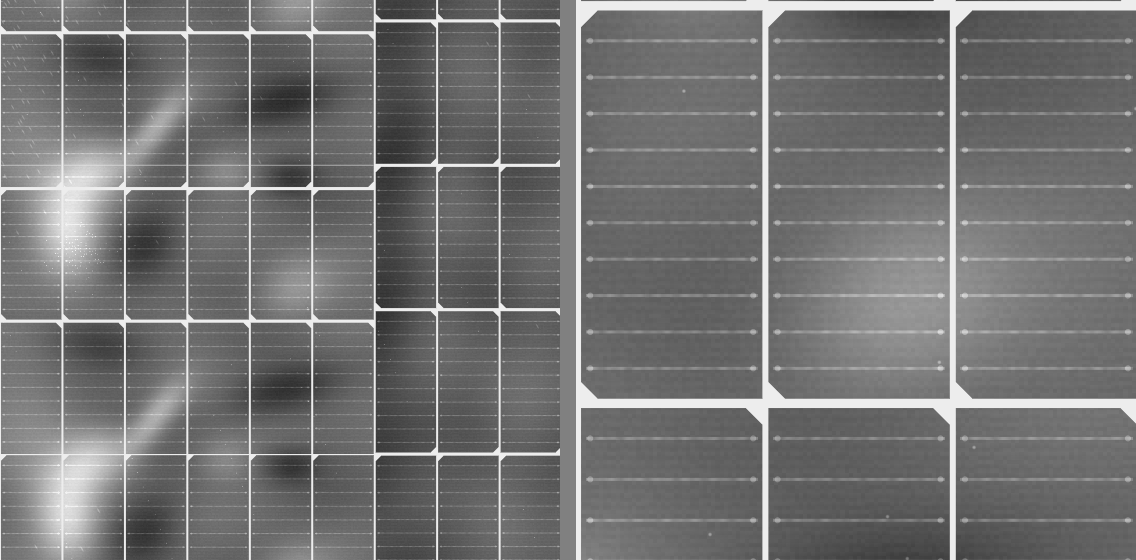
Left: the whole. Right: its middle third, enlarged.
Write a Shadertoy shader that draws this texture.

```glsl
// Monochrome solar panels: two blocks of clipped-corner cells with bright gaps and thin busbars.
// One unit is a cell width, y runs downward; rows come from a pitch and an offset per block.
// Soft cloud reflections, repeated vertically, lie under the grid; dust and smears lie over it.

float hash(vec2 p) {
    return fract(sin(dot(p, vec2(127.1, 311.7))) * 43758.5);
}

// Soft elliptical patch, sheared sideways by slant
float glow(vec2 p, vec2 center, vec2 radius, float slant) {
    vec2 q = p - center;
    q.x += slant * q.y;
    q /= radius;
    return exp(-dot(q, q));
}

// One randomly placed spot in a share of the unit grid squares
float specks(vec2 p, float density) {
    vec2 id = floor(p);
    vec2 center = 0.3 + 0.4 * vec2(hash(id + 3.1), hash(id + 8.7));
    return step(hash(id), density) * smoothstep(0.3, 0.05, length(p - id - center));
}

float stroke(float dist, float halfWidth, float pixel) {
    return 1.0 - smoothstep(-0.6 * pixel, 0.6 * pixel, dist - halfWidth);
}

// Bright and dark reflections on the left block
float leftReflection(vec2 p) {
    vec2 q = vec2(p.x, mod(p.y - 0.525, 4.615) + 0.525);
    float light = 0.40 + 0.025 * sin(q.x * 2.3 + 1.4 * sin(q.y * 1.7)) + 0.02 * sin(q.y * 3.1 - q.x);
    light += 0.30 * glow(q, vec2(2.5, 2.05), vec2(0.30, 0.55), 0.65);
    light += 0.30 * glow(q, vec2(1.5, 2.75), vec2(0.60, 0.50), 0.4);
    light += 0.40 * glow(q, vec2(1.1, 3.75), vec2(0.50, 0.75), 0.0);
    light += 0.14 * glow(q, vec2(0.5, 2.60), vec2(0.90, 1.30), -0.3);
    light += 0.20 * glow(q, vec2(4.7, 4.65), vec2(0.60, 0.55), 0.2);
    light += 0.14 * glow(q, vec2(3.6, 2.75), vec2(0.45, 0.35), 0.0);
    light -= 0.20 * glow(q, vec2(4.5, 1.65), vec2(0.85, 0.45), 1.1);
    light -= 0.15 * glow(q, vec2(1.7, 0.95), vec2(0.80, 0.40), -0.6);
    light -= 0.18 * glow(q, vec2(4.65, 2.85), vec2(0.45, 0.30), 0.0);
    light -= 0.17 * glow(q, vec2(2.35, 3.90), vec2(0.50, 0.60), 0.2);
    return light;
}

// Calmer, darker reflections on the right block
float rightReflection(vec2 p) {
    float light = 0.25 + 0.12 * smoothstep(6.1, 7.3, p.x);
    light += 0.03 * sin(p.y * 2.72 - 2.2 + 0.8 * sin(p.x * 2.0));
    return light + 0.025 * sin(p.x * 3.4 + p.y * 0.7);
}

void mainImage(out vec4 fragColor, in vec2 fragCoord) {
    vec2 p = fragCoord / iResolution.xy * 8.967;
    p.y = 8.967 - p.y;
    float pixel = 8.967 / iResolution.y;

    // Row layout of the two blocks; the left one breaks at a seam
    float seam = 2.647;
    bool onRight = p.x > 6.0;
    bool belowSeam = !onRight && p.y > seam;
    float pitch = onRight ? 2.312 : 2.122;
    float start = onRight ? 0.335 : (belowSeam ? 3.02 : 0.525);
    float row = floor((p.y - start) / pitch);
    vec2 cell = vec2(fract(p.x), p.y - start - row * pitch);

    // Clipped corners alternate between left and right sides
    bool clipRight = mod(row + (belowSeam ? 1.0 : 0.0), 2.0) < 0.5;
    bool cutBottom = !onRight && clipRight && row > -0.5;
    float sideDist = min(cell.x, 1.0 - cell.x);
    float endDist = cutBottom ? cell.y : min(cell.y, pitch - cell.y);
    float clipDist = (clipRight ? 1.0 - cell.x : cell.x) + endDist;

    // Cell surface with slight variation, hairlines and grain
    float shade = onRight ? rightReflection(p) : leftReflection(p);
    shade += 0.03 * (hash(vec2(floor(p.x), row + start)) - 0.5);
    shade += 0.006 * sin(p.y * 120.0) + 0.025 * (hash(floor(p * 45.0)) - 0.5);

    // Busbars with faint beads and a knot at each end
    float count = onRight || (belowSeam && row == 0.0) ? 10.0 : 9.0;
    float spacing = (pitch - 0.374) / (count - 1.0);
    float bar = clamp(round((cell.y - 0.187) / spacing), 0.0, count - 1.0);
    float barDist = abs(cell.y - 0.187 - bar * spacing);
    float beads = 0.13 + 0.05 * sin(cell.x * 63.0) * sin(cell.x * 19.0 + bar);
    shade += beads * stroke(barDist, 0.008, pixel) * step(0.04, sideDist);
    shade += 0.16 * stroke(length(vec2(sideDist - 0.065, barDist)), 0.016, pixel);

    // Dust, thickest in one patch, and slanted smears toward the left edge
    float patchAmount = glow(p, vec2(1.28, 4.05), vec2(0.32, 0.32), 0.0);
    shade += 0.22 * specks(p * 22.0, 0.006 + 0.5 * patchAmount);
    vec2 along = vec2(p.x - 0.6 * p.y, p.y + 0.6 * p.x);
    float smearAmount = 0.3 * exp(-p.x * 0.8) * smoothstep(4.5, 1.0, p.y);
    shade += 0.12 * specks(along * vec2(14.0, 4.0), smearAmount);

    // Bright gaps, clipped corners and the faint seam
    float seamLine = onRight ? 0.0 : 0.45 * stroke(abs(p.y - seam), 0.010, pixel);
    float gap = max(stroke(sideDist, 0.016, pixel), stroke(endDist, 0.025, pixel));
    gap = max(gap, stroke((clipDist - 0.13) * 0.707, 0.0, pixel));
    shade = mix(clamp(shade, 0.12, 0.95), 0.93, max(gap, seamLine));

    fragColor = vec4(vec3(shade), 1.0);
}
```
